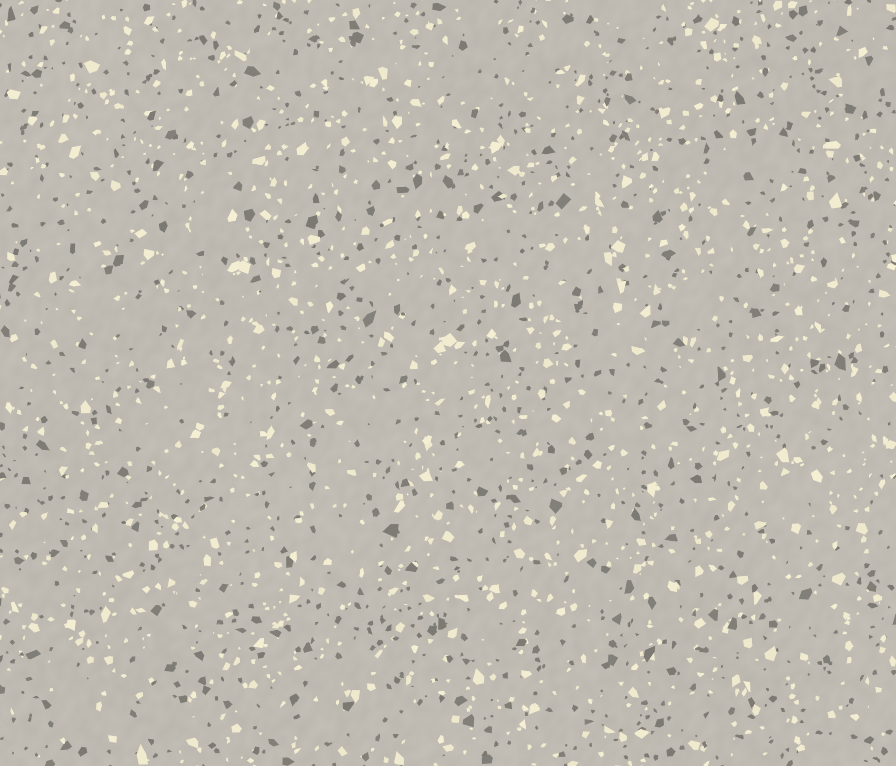
Write a Shadertoy shader that draws this texture.

```glsl
const float TAU = 6.2832;
const vec3 STONE = vec3(0.748, 0.732, 0.700);
const vec3 CREAM = vec3(0.945, 0.925, 0.815);
const vec3 SLATE = vec3(0.500, 0.490, 0.465);

vec3 hash3(vec2 p, float seed) {
    vec3 q = fract(vec3(p, seed + 3.7) * vec3(0.1031, 0.1030, 0.0973));
    q += dot(q, q.yxz + 33.33);
    return fract((q.xxy + q.yzz) * q.zyx);
}

float gradientDot(vec2 cell, vec2 offset) {
    float angle = TAU * hash3(cell, 91.0).x;
    return dot(vec2(cos(angle), sin(angle)), offset);
}

float gradientNoise(vec2 p) {
    vec2 i = floor(p), f = fract(p);
    vec2 u = f * f * f * (f * (f * 6.0 - 15.0) + 10.0);
    vec2 e = vec2(1.0, 0.0);
    return mix(mix(gradientDot(i, f), gradientDot(i + e, f - e), u.x),
               mix(gradientDot(i + e.yx, f - e.yx), gradientDot(i + 1.0, f - 1.0), u.x), u.y);
}

mat2 rotation(float a) {
    return mat2(cos(a), sin(a), -sin(a), cos(a));
}

// Angular shard: a stretched convex polygon cut by five random edges
float shardDistance(vec2 p, vec2 cell, float layer, float radius) {
    vec3 shape = hash3(cell, layer + 20.0);
    float stretch = mix(1.0, 2.1, shape.x * shape.y);
    vec2 q = rotation(-0.9 - 2.6 * (shape.z - 0.5)) * p;
    q.y *= stretch;
    float d = -1.0;
    for (int i = 0; i < 5; i++) {
        vec3 edge = hash3(cell + 17.0 * float(i), layer + 40.0);
        float angle = TAU * (float(i) + 0.75 * edge.x) / 5.0;
        d = max(d, dot(q, vec2(cos(angle), sin(angle))) - radius * mix(0.45, 1.0, edge.y));
    }
    return d / sqrt(stretch);
}

// Scatter one size of shards over the base colour
vec3 scatterShards(vec3 color, vec2 uv, float cells, float share, float layer) {
    vec2 p = uv * cells;
    float pixel = cells / iResolution.y;
    for (int y = -1; y <= 1; y++)
    for (int x = -1; x <= 1; x++) {
        vec2 cell = floor(p) + vec2(x, y);
        vec3 place = hash3(cell, layer);
        vec3 kind = hash3(cell, layer + 10.0);
        vec2 center = cell + place.xy;
        if (distance(p, center) > 0.75) continue;
        float clumping = 1.0 + 0.9 * gradientNoise(center / cells * 8.0 + 5.0);
        if (place.z > share * clumping) continue;

        float d = shardDistance(p - center, cell, layer, mix(0.10, 0.27, kind.x));
        float cover = 1.0 - smoothstep(-0.6 * pixel, 0.6 * pixel, d);
        vec3 tint = kind.y < 0.53 ? CREAM : SLATE;
        color = mix(color, tint + 0.03 * (kind.z - 0.5), cover);
    }
    return color;
}

void mainImage(out vec4 fragColor, in vec2 fragCoord) {
    vec2 uv = fragCoord / iResolution.y;

    // Faintly mottled ground
    float mottle = 0.020 * gradientNoise(rotation(0.6) * uv * vec2(75.0, 55.0))
                 + 0.012 * gradientNoise(uv * 30.0 + 9.0)
                 + 0.010 * gradientNoise(uv * 4.0 + 2.0);
    vec3 color = STONE + mottle;

    // Fine grit first, large shards on top
    color = scatterShards(color, uv, 62.0, 0.36, 3.0);
    color = scatterShards(color, uv, 38.0, 0.50, 2.0);
    color = scatterShards(color, uv, 26.0, 0.60, 1.0);

    fragColor = vec4(color, 1.0);
}
```
